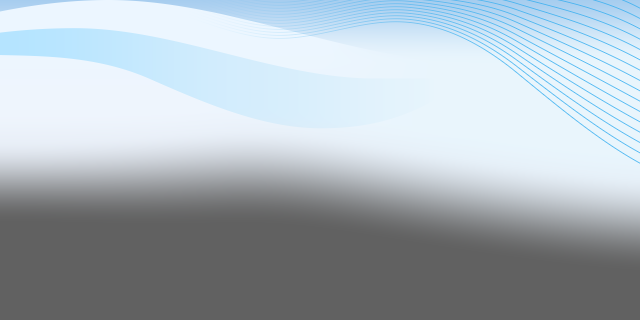
This background is drawn by a Shadertoy shader. Its source:

```glsl
// Pale sky with a white swell, a light blue ribbon and a fan of fine blue lines,
// sinking into a soft grey floor. Edges are cubic Hermite curves y(x), measured
// downward from the top in canvas heights; layers are blended back to front.

// Cubic from point a to point b with the given end slopes
float hermite(float x, vec2 a, vec2 b, float slopeA, float slopeB) {
    float w = b.x - a.x;
    float t = (x - a.x) / w;
    float s = 1.0 - t;
    return a.y * s * s * (1.0 + 2.0 * t) + b.y * t * t * (3.0 - 2.0 * t)
         + w * t * s * (slopeA * s - slopeB * t);
}

float swellTop(float x) {
    vec2 crest = vec2(0.339, 0.0);
    return x < crest.x ? hermite(x, vec2(0.0, 0.036), crest, -0.2, 0.0)
                       : hermite(x, crest, vec2(1.302, 0.182), 0.0, 0.14);
}

float ribbonTop(float x) {
    vec2 crest = vec2(0.234, 0.088);
    vec2 tail = vec2(1.146, 0.245);
    if (x < crest.x) return hermite(x, vec2(0.0, 0.102), crest, -0.12, 0.0);
    return hermite(min(x, tail.x), crest, tail, 0.0, 0.03);
}

float ribbonBottom(float x) {
    vec2 bend = vec2(0.469, 0.247);
    vec2 trough = vec2(1.003, 0.401);
    if (x < bend.x) return hermite(x, vec2(0.0, 0.172), bend, 0.02, 0.44);
    if (x < trough.x) return hermite(x, bend, trough, 0.44, 0.0);
    return hermite(x, trough, vec2(1.367, 0.307), 0.0, -0.6);
}

// Lowest line of the fan
float fanBase(float x) {
    vec2 dip = vec2(0.872, 0.12);
    vec2 crest = vec2(1.237, 0.068);
    vec2 slope = vec2(1.615, 0.227);
    if (x < dip.x) return hermite(x, vec2(0.6, 0.057), dip, 0.35, 0.0);
    if (x < crest.x) return hermite(x, dip, crest, 0.0, 0.0);
    if (x < slope.x) return hermite(x, crest, slope, 0.0, 0.82);
    return hermite(x, slope, vec2(2.0, 0.51), 0.82, 0.55);
}

float fanLine(float x, float index) {
    float spacing = mix(0.0094, 0.0323, smoothstep(1.276, 2.005, x));
    return fanBase(x) - index * spacing;
}

// Antialiased coverage of the region below a curve
float below(float y, float edge, float pixel) {
    return clamp((y - edge) / pixel + 0.5, 0.0, 1.0);
}

void mainImage(out vec4 fragColor, in vec2 fragCoord) {
    float pixel = 1.0 / iResolution.y;
    vec2 p = vec2(fragCoord.x, iResolution.y - fragCoord.y) * pixel;

    // Sky fading down to near white
    vec3 haze = mix(vec3(0.935, 0.96, 0.992), vec3(0.912, 0.96, 0.99),
                    smoothstep(0.4, 1.5, p.x));
    vec3 color = mix(vec3(0.62, 0.785, 0.93), haze, smoothstep(-0.05, 0.2, p.y));

    // White swell, dissolving to the right
    float swell = below(p.y, swellTop(p.x), pixel) * (1.0 - smoothstep(1.0, 1.36, p.x));
    color = mix(color, mix(vec3(0.925, 0.965, 1.0), haze, smoothstep(0.1, 0.35, p.y)), swell);

    // Blue ribbon, paling toward its tip
    float ribbon = below(p.y, ribbonTop(p.x), pixel)
                 * (1.0 - below(p.y, ribbonBottom(p.x), pixel))
                 * (1.0 - smoothstep(1.3, 1.37, p.x));
    vec3 ribbonColor = mix(vec3(0.71, 0.895, 1.0), vec3(0.835, 0.93, 0.99),
                           smoothstep(0.0, 0.85, p.x));
    ribbonColor = mix(ribbonColor, vec3(0.9, 0.956, 0.99), smoothstep(0.75, 1.37, p.x));
    color = mix(color, ribbonColor, ribbon);

    // Soft grey floor, sinking to the right
    float horizon = 0.57 + 0.14 * smoothstep(0.7, 2.2, p.x)
                  - 0.018 * exp(-8.0 * (p.x - 0.85) * (p.x - 0.85));
    float softness = mix(0.13, 0.152, smoothstep(0.0, 0.8, p.x));
    float floorMask = smoothstep(horizon - softness, horizon + softness, p.y);
    color = mix(color, vec3(0.885, 0.91, 0.945), smoothstep(-0.22, -0.08, p.y - horizon) * 0.6);
    color = mix(color, vec3(0.38), floorMask);

    // Fan of lines; all share nearly the same slope except for their spread
    float lines = 0.0;
    for (float i = 0.0; i < 17.0; i++) {
        float y = fanLine(p.x, i);
        float slope = (fanLine(p.x + 0.002, i) - y) / 0.002;
        float dist = abs(p.y - y) / sqrt(1.0 + slope * slope);
        lines = max(lines, clamp((0.0013 - dist) / pixel + 0.5, 0.0, 1.0));
    }
    float lineFade = 0.9 * smoothstep(0.55, 1.75, p.x);
    color = mix(color, vec3(0.23, 0.69, 0.94), lines * lineFade);

    fragColor = vec4(color, 1.0);
}
```
